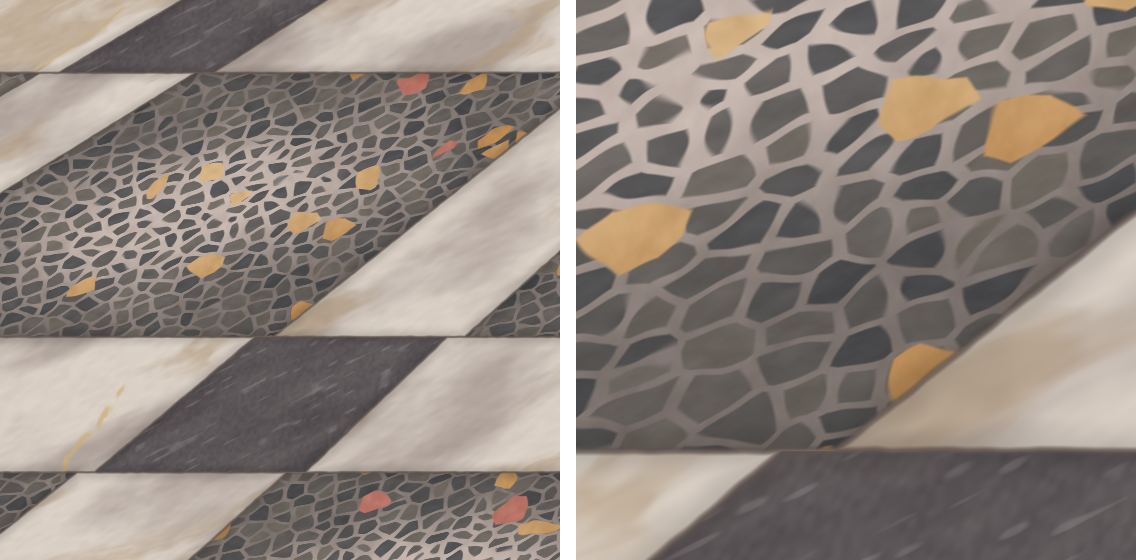
Left, the full canvas; right, a detail of the centre.
A WebGL 2 fragment shader for this texture:

```glsl
#version 300 es
precision highp float;

uniform vec2 u_resolution;
out vec4 fragColor;

vec2 hash2(vec2 p) {
  vec3 q = fract(p.xyx * vec3(0.1031, 0.1030, 0.0973));
  q += dot(q, q.yzx + 33.33);
  return fract((q.xx + q.yz) * q.zy);
}

float noise(vec2 p) {
  vec2 i = floor(p), f = fract(p);
  f = f * f * (3.0 - 2.0 * f);
  return mix(mix(hash2(i).x, hash2(i + vec2(1, 0)).x, f.x),
             mix(hash2(i + vec2(0, 1)).x, hash2(i + vec2(1, 1)).x, f.x), f.y);
}

float fbm(vec2 p) {
  float sum = 0.0, amp = 0.5;
  for (int i = 0; i < 5; i++) {
    sum += amp * noise(p);
    p = mat2(1.6, 1.2, -1.2, 1.6) * p + 17.3;
    amp *= 0.5;
  }
  return sum;
}

// Voronoi stones: x = gap to the neighbouring stone, yz = random id
vec3 stones(vec2 p) {
  vec2 cell = floor(p), id = vec2(0);
  float nearest = 9.0, second = 9.0;
  for (int y = -1; y <= 1; y++)
    for (int x = -1; x <= 1; x++) {
      vec2 c = cell + vec2(x, y);
      float d = length(c + 0.1 + 0.8 * hash2(c) - p);
      if (d < nearest) {
        second = nearest;
        nearest = d;
        id = hash2(c + 71.7);
      } else second = min(second, d);
    }
  return vec3(second - nearest, id);
}

vec3 marble(vec2 p, vec2 seed) {
  vec2 q = vec2(p.x, p.y + 0.45 * p.x) + seed * 3.7;
  float cloud = fbm(q * vec2(3.0, 8.0));
  float stain = fbm(q * vec2(4.0, 13.0) + 2.5 * cloud + 40.0);
  vec3 color = mix(vec3(0.68, 0.63, 0.60), vec3(0.85, 0.81, 0.77), smoothstep(0.22, 0.56, cloud));
  color = mix(color, vec3(0.69, 0.60, 0.49), 0.6 * smoothstep(0.53, 0.75, stain));
  return color + 0.03 * (noise(q * vec2(60.0, 140.0)) - 0.5);
}

vec3 slate(vec2 p) {
  vec2 q = vec2(p.x, p.y + 0.5 * p.x);
  vec3 color = mix(vec3(0.30, 0.28, 0.295), vec3(0.42, 0.39, 0.39), fbm(q * vec2(9.0, 32.0)));
  float fleck = smoothstep(0.72, 0.95, noise(q * vec2(32.0, 150.0)));
  return color + 0.08 * fleck + 0.04 * (noise(q * 180.0) - 0.5);
}

vec3 terrazzo(vec2 p, float worn) {
  vec2 q = vec2(p.x, p.y + 0.32 * p.x);
  q += 0.006 * (vec2(noise(q * 45.0), noise(q * 45.0 + 50.0)) - 0.5);
  vec3 small = stones(q / vec2(0.040, 0.0215));
  vec3 large = stones(q / vec2(0.058, 0.034) + 31.0);

  vec3 mortar = mix(vec3(0.49, 0.45, 0.43), vec3(0.77, 0.71, 0.68), worn);
  mortar += 0.10 * (fbm(q * 60.0) - 0.5);
  vec3 stone = mix(vec3(0.28, 0.28, 0.29), vec3(0.43, 0.40, 0.37), small.y);
  stone += 0.05 * worn + 0.08 * (fbm(q * vec2(50.0, 110.0)) - 0.5);
  float gap = 0.07 + 0.10 * worn + 0.06 * small.z;
  vec3 color = mix(mortar, stone, smoothstep(gap, gap + 0.14, small.x));

  // Rare warm stones, larger than the rest
  vec3 warm = mix(vec3(0.72, 0.52, 0.31), vec3(0.84, 0.71, 0.53), 0.3 * large.z + 0.7 * worn);
  warm = mix(warm, vec3(0.72, 0.45, 0.40), step(0.92, large.z));
  warm += 0.10 * (fbm(q * 70.0) - 0.5);
  return mix(color, warm, step(0.92, large.y) * smoothstep(0.14, 0.26, large.x));
}

void main() {
  vec2 p = gl_FragCoord.xy / u_resolution;
  p.y = 1.0 - p.y;

  // Floor grid: level rows, columns running to a far vanishing point
  vec2 band = vec2(0.275, 0.339), grid;
  grid.y = (p.y - 0.6016) / 0.7135;
  float row = fract(grid.y);
  float along = row < band.y ? row / band.y : (row - band.y) / (1.0 - band.y);
  float depth = p.y + 1.862;
  float x = p.x - 0.032 * (along - 0.5);
  grid.x = (1.825 - (3.724 - x) / depth) / 0.505;
  vec2 tile = floor(grid), local = fract(grid);

  // Signed distance to the edges of the bands, in canvas units
  vec2 edge = abs(fract(grid - 0.5 * band + 0.5) - 0.5) - 0.5 * band;
  edge *= vec2(0.505 * depth * 0.62, 0.7135);
  edge += 0.0012 * (noise(p * 90.0) - 0.5);
  vec2 inside = 1.0 - smoothstep(-0.0015, 0.0015, edge);

  // Wear pales the middle of each terrazzo panel
  vec2 middle = (local - band) / (1.0 - band) - 0.5;
  float worn = smoothstep(0.58, 0.10, length(middle * vec2(1.0, 1.1)));
  worn = clamp(worn + 0.7 * (fbm(p * 7.0) - 0.5), 0.0, 1.0);

  // Pale slabs, with a golden vein across those in the rows
  vec3 pale = marble(p, tile + 5.0 * step(band, local));
  float path = local.x - 0.867 - 0.092 * along + 0.03 * (fbm(p * 22.0) - 0.5);
  float vein = smoothstep(0.007, 0.001, abs(path)) * smoothstep(0.15, 0.4, along);
  vein *= inside.y * smoothstep(0.2, 0.55, noise(p * 35.0));
  pale = mix(pale, vec3(0.80, 0.68, 0.47), 0.75 * vein);

  vec3 color = mix(mix(terrazzo(p, worn), pale, inside.x),
                   mix(pale, slate(p), inside.x), inside.y);

  // Dirt gathered at the joints
  float joint = min(abs(edge.x), abs(edge.y));
  color *= 1.0 - 0.13 * smoothstep(0.022, 0.0, joint);
  color = mix(color, vec3(0.37, 0.32, 0.30), 0.7 * smoothstep(0.0035, 0.0005, joint));
  fragColor = vec4(color, 1.0);
}
```
